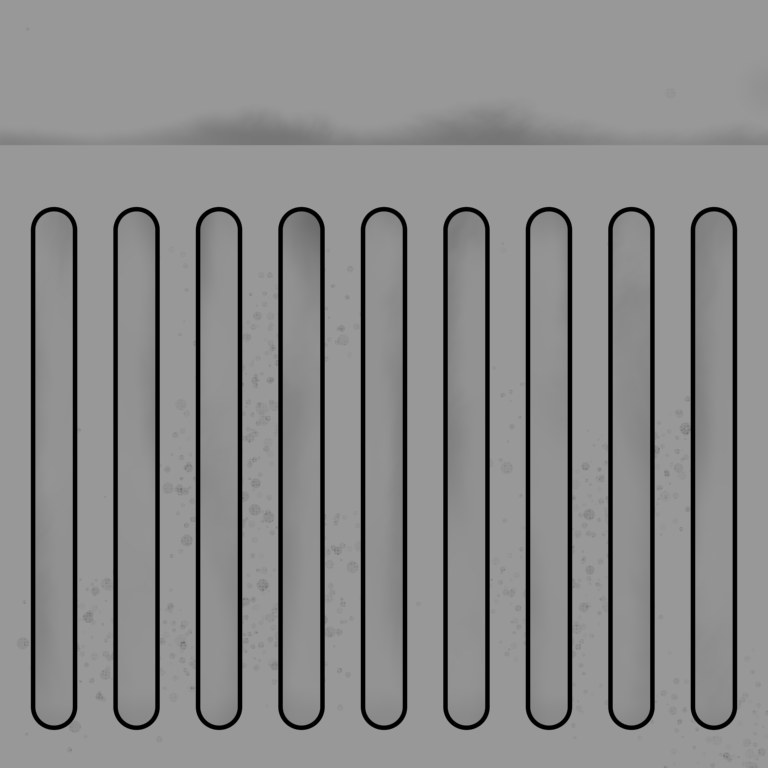
A three.js fragment shader for this texture:

```glsl
// Grey vented panel: a row of nine tall outlined slots below a sooty ledge.
// Slots are repeated capsule distances; soot is layered sines warped by themselves,
// and the clustered, speckled stains between the slots are cellular noise.

#define SLOT_COUNT 9.0
#define SLOT_PITCH 0.1074
#define SLOT_RADIUS 0.0273
#define SLOT_HALF_LENGTH 0.3103
#define SLOT_CENTRE_Y 0.39
#define LINE_HALF_WIDTH 0.0029
#define LEDGE_Y 0.811
#define PANEL_GREY 0.596
#define SLOT_GREY 0.572
#define SOOT_DEPTH 0.14
#define STAIN_DEPTH 0.075
#define EDGE 0.0011

varying vec2 vUv;

vec3 hash3(vec2 p) {
  vec3 q = fract(vec3(p.xyx) * vec3(0.1031, 0.1030, 0.0973));
  q += dot(q, q.yxz + 33.33);
  return fract((q.xxy + q.yzz) * q.zyx);
}

// Layered, rotated sines; roughly -1 to 1
float clouds(vec2 p) {
  float sum = 0.0, amp = 0.5;
  for (int i = 0; i < 6; i++) {
    p = mat2(1.5, 1.1, -1.1, 1.5) * p + 1.7 + sum;
    sum += amp * sin(p.x + 1.4 * sin(0.8 * p.y));
    amp *= 0.58;
  }
  return sum;
}

// Likelihood of a stain: patchy, fading to the rim, with a pool at lower right
float crowding(vec2 p) {
  float area = smoothstep(0.0, 0.13, p.x) * (1.0 - smoothstep(0.82, 0.98, p.x));
  area *= smoothstep(0.0, 0.16, p.y) * (1.0 - smoothstep(0.5, 0.72, p.y));
  float corner = 1.0 - smoothstep(0.03, 0.13, length(p - vec2(0.95, 0.05)));
  return 0.85 * area * smoothstep(-0.3, 0.65, clouds(p * 6.0)) + 0.5 * corner;
}

// Cellular layer of soft discs
float stains(vec2 p, float cells, float seed) {
  vec2 grid = p * cells;
  float ink = 0.0;
  for (int j = -1; j <= 1; j++) {
    for (int i = -1; i <= 1; i++) {
      vec2 cell = floor(grid) + vec2(float(i), float(j));
      vec3 r = hash3(cell + seed);
      vec3 look = hash3(cell + seed + 57.0);
      vec2 centre = cell + r.xy;
      float radius = mix(0.13, 0.36, r.z);
      float disc = 1.0 - smoothstep(radius - 0.07, radius + 0.05, length(grid - centre));
      ink += disc * step(look.x, crowding(centre / cells)) * mix(0.25, 1.0, look.y);
    }
  }
  return ink;
}

// Fine dots that give the stains their speckle
float speckle(vec2 p) {
  vec2 grid = p * 235.0;
  vec3 r = hash3(floor(grid));
  float d = length(fract(grid) - mix(vec2(0.3), vec2(0.7), r.xy));
  return (1.0 - smoothstep(0.15, 0.45, d)) * r.z;
}

// Soot resting on the ledge, cut off sharply below
float ledgeSoot(vec2 p) {
  float swell = 0.7 + 0.2 * sin(6.3 * p.x - 1.6) + 0.15 * cos(19.0 * p.x);
  float rise = (p.y - LEDGE_Y) / (0.055 * swell);
  float body = 1.0 - smoothstep(0.0, 1.0, rise + 0.3 * clouds(p * vec2(9.0, 14.0)));
  float wisp = 0.2 * (1.0 - smoothstep(0.0, 0.05, length(p - vec2(1.0, 0.885))));
  return (body * swell + wisp) * smoothstep(-EDGE, EDGE, p.y - LEDGE_Y);
}

// Soot in a slot: x runs -1 to 1 across it, y runs 0 to 1 up it
float slotSoot(vec2 q, float id, vec2 p) {
  float mottle = clouds(p * vec2(8.0, 5.0) + id * 3.7);
  float side = sin(3.2 * q.y + id * 2.3);
  float flank = smoothstep(0.1, 1.4, q.x * side + 0.45 * mottle + 0.3);
  float cap = smoothstep(0.87, 1.03, q.y + 0.05 * mottle);
  float foot = 1.0 - smoothstep(0.0, 0.07, q.y + 0.03 * mottle);
  float capStrength = 0.62 + 0.33 * cos(0.8 * (id - 0.5));
  return flank * mix(0.3, 0.6, q.y) + 0.65 * cap * capStrength + 0.25 * foot + 0.06 * mottle;
}

void main() {
  vec2 p = vUv;

  // Nearest slot and distance to its outline
  float last = 0.5 * (SLOT_COUNT - 1.0);
  float id = clamp(floor((p.x - 0.5) / SLOT_PITCH + 0.5), -last, last);
  vec2 local = p - vec2(0.5 + id * SLOT_PITCH, SLOT_CENTRE_Y);
  float tip = max(abs(local.y) - SLOT_HALF_LENGTH, 0.0);
  float d = length(vec2(local.x, tip)) - SLOT_RADIUS;

  // Panel with ledge soot and stains
  float ink = min(stains(p, 44.0, 3.0) + 0.7 * stains(p, 78.0, 91.0), 1.4);
  float panel = PANEL_GREY - SOOT_DEPTH * ledgeSoot(p);
  panel -= STAIN_DEPTH * ink * (0.7 + 1.1 * speckle(p));

  // Slot interior
  float halfHeight = SLOT_HALF_LENGTH + SLOT_RADIUS;
  vec2 q = vec2(local.x / SLOT_RADIUS, 0.5 + 0.5 * local.y / halfHeight);
  float inside = SLOT_GREY - SOOT_DEPTH * slotSoot(q, id, p);

  // Combine and draw the black outline
  float grey = mix(inside, panel, smoothstep(-EDGE, EDGE, d));
  grey *= smoothstep(-EDGE, EDGE, abs(d) - LINE_HALF_WIDTH);
  gl_FragColor = vec4(vec3(grey), 1.0);
}
```
